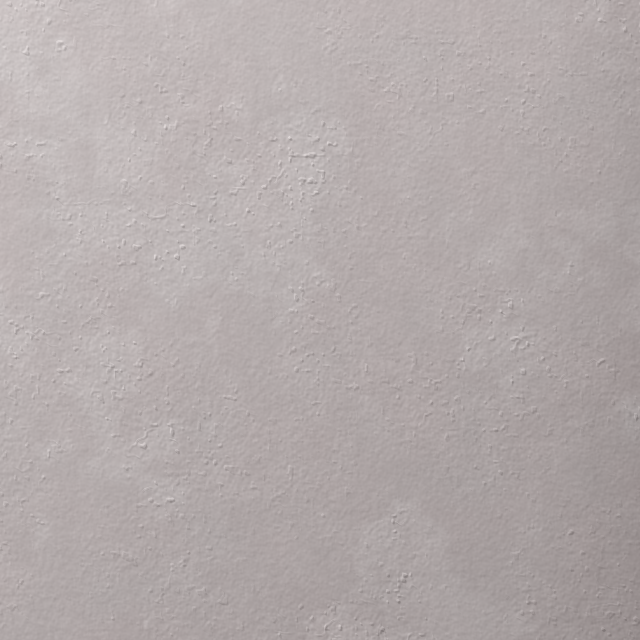
Reproduce this texture procedurally as a WebGL 1 fragment shader.

```glsl
precision highp float;
// Troweled plaster wall: warm grey, side-lit, with fine grain, crumbly pits and faint pale patches.

uniform vec2 u_resolution;

#define BASE_COLOR vec3(0.706, 0.675, 0.674)
#define LIGHT_SLOPE vec2(-0.072, 0.092)
#define EDGE_SHADE 0.035
#define PATCH_STRENGTH 0.018
#define TINT_STRENGTH 0.008
#define GRAIN_SCALE 165.0
#define RELIEF_STRENGTH 0.066
#define SPECKLE_STRENGTH 0.022
#define CRUMB_DEPTH 0.9
#define CREASE_DEPTH 0.5
#define STREAK_STRENGTH 0.014

float hash(vec2 p) {
  vec3 q = fract(p.xyx * vec3(0.1031, 0.1030, 0.0973));
  q += dot(q, q.yzx + 33.33);
  return fract((q.x + q.y) * q.z);
}

float noise(vec2 p) {
  vec2 cell = floor(p);
  vec2 f = fract(p);
  f = f * f * (3.0 - 2.0 * f);
  float low = mix(hash(cell), hash(cell + vec2(1.0, 0.0)), f.x);
  float high = mix(hash(cell + vec2(0.0, 1.0)), hash(cell + vec2(1.0, 1.0)), f.x);
  return mix(low, high, f.y);
}

float fbm(vec2 p) {
  float sum = 0.0;
  float amplitude = 0.533;
  for (int i = 0; i < 4; i++) {
    sum += amplitude * noise(p);
    p = mat2(1.6, 1.2, -1.2, 1.6) * p + 17.3;
    amplitude *= 0.5;
  }
  return sum;
}

// Short broken cracks: thin level lines of stretched noise, kept only in places
float creases(vec2 uv) {
  vec2 p = uv * vec2(24.0, 40.0);
  p += 0.35 * vec2(noise(uv * 110.0), noise(uv * 110.0 + 31.0));
  float line = 1.0 - smoothstep(0.0, 0.07, abs(noise(p) - 0.5));
  return line * smoothstep(0.58, 0.78, noise(uv * 48.0 + 63.0));
}

// Surface height: two sizes of grain, with crumbled pits and creases on rough ground
float surfaceHeight(vec2 uv, float rough) {
  vec2 p = uv * GRAIN_SCALE;
  float grain = 0.65 * noise(p) + 0.5 * noise(mat2(1.4, 0.8, -0.8, 1.4) * p + 41.0);
  float crumbField = 0.7 * noise(p * 0.72 + 11.0) + 0.3 * noise(p * 1.5 + 77.0);
  float crumbs = smoothstep(0.68, 0.86, crumbField);
  return grain - rough * (CRUMB_DEPTH * crumbs + CREASE_DEPTH * creases(uv));
}

void main() {
  vec2 uv = gl_FragCoord.xy / u_resolution;

  // Broad light from the upper left, falling off at the right edge
  float light = dot(uv - 0.5, LIGHT_SLOPE);
  light -= EDGE_SHADE * smoothstep(0.8, 1.05, uv.x);

  // Small pale patches with ragged borders
  float cloud = fbm(uv * 6.5 + 3.0);
  float ragged = fbm(uv * 30.0 + 29.0);
  float patchMask = smoothstep(0.48, 0.66, cloud + 0.4 * (ragged - 0.5));
  light += PATCH_STRENGTH * (patchMask - 0.4) + 0.028 * (ragged - 0.5);

  // Rough and smooth areas, the rough ones gathering around the patches
  float rough = smoothstep(0.38, 0.64, 0.65 * fbm(uv * 8.0 + 57.0) + 0.35 * ragged);
  rough = mix(0.3, 1.25, rough) * mix(0.85, 1.2, patchMask);

  // Relief lit from the upper left
  vec2 toLight = vec2(-0.0010, 0.0014);
  float relief = surfaceHeight(uv - toLight, rough) - surfaceHeight(uv + toLight, rough);
  light -= RELIEF_STRENGTH * relief * mix(0.6, 1.0, rough);

  // Fine mineral speckle, with dark dust settled in the hollows
  float speckle = noise(uv * 250.0 + 19.0) - 0.5;
  float hollow = surfaceHeight(uv, rough) - 0.5;
  light += SPECKLE_STRENGTH * (speckle + 0.6 * hollow) * mix(0.7, 1.0, rough);

  // Faint vertical trowel streaks
  float streak = noise(uv * vec2(115.0, 6.0) + 7.0) - 0.5;
  light += STREAK_STRENGTH * streak * noise(uv * 5.0 + 83.0);

  // Slow drift between pinkish and neutral grey
  float tint = TINT_STRENGTH * (fbm(uv * 12.0 + 101.0) - 0.5 - 0.3 * (patchMask - 0.4));
  vec3 color = BASE_COLOR + light + tint * vec3(1.0, -0.5, -0.5);
  gl_FragColor = vec4(color, 1.0);
}
```
